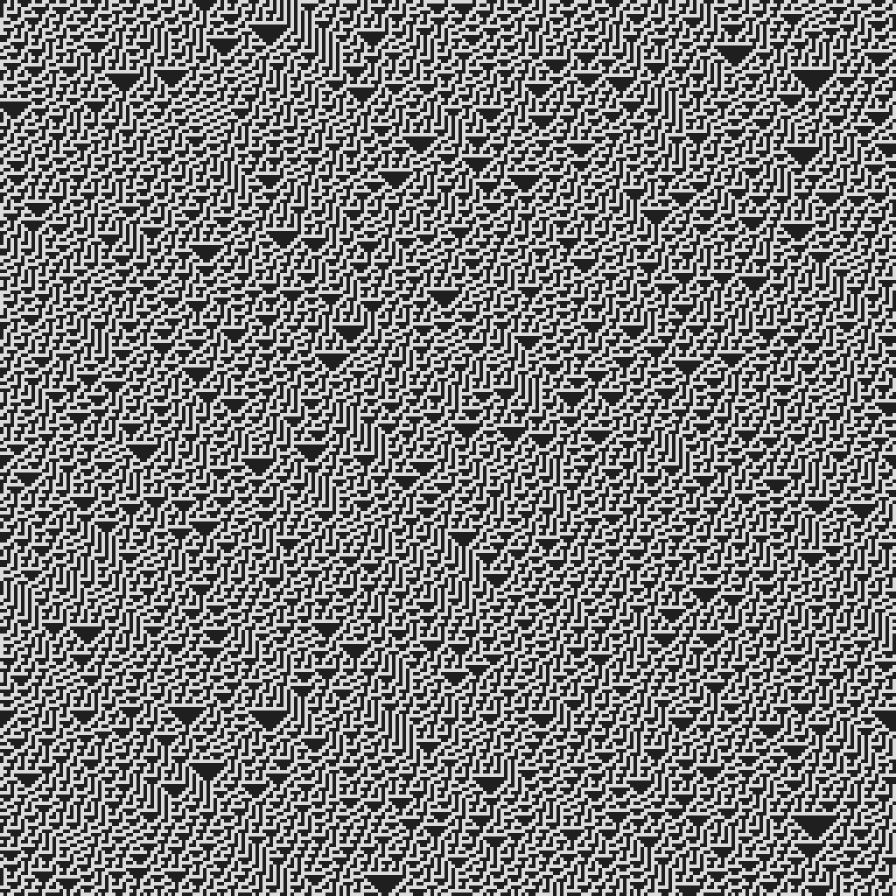
Reproduce this pattern procedurally as a Shadertoy shader.

```glsl
// Space-time diagram of the elementary cellular automaton "rule 30".
// A random ring of 256 cells is packed into the bits of two uvec4 and
// evolved downward, one generation per row; live cells are light.

const float CELLS = 256.0;            // cells across the canvas height
const vec3 LIVE_COLOR = vec3(0.86);
const vec3 DEAD_COLOR = vec3(0.12);

// 256 cells, 32 per word, leftmost cell in the lowest bit.
struct Generation { uvec4 low; uvec4 high; };

// Integer bit mixer, applied to four words at once.
uvec4 hashWords(uvec4 n) {
    n = (n ^ (n >> 16)) * 0x7feb352du;
    n = (n ^ (n >> 15)) * 0x846ca68bu;
    return n ^ (n >> 16);
}

Generation randomGeneration(uint seed) {
    uvec4 index = uvec4(1, 2, 3, 4) + seed * 8u;
    return Generation(hashWords(index), hashWords(index + 4u));
}

// Rule 30 on whole words: left XOR (center OR right).
uvec4 ruleThirty(uvec4 previous, uvec4 center, uvec4 next) {
    uvec4 left = (center << 1) | (previous >> 31);
    uvec4 right = (center >> 1) | (next << 31);
    return left ^ (center | right);
}

// Advance the closed ring by one generation.
Generation evolve(Generation g) {
    uvec4 low = ruleThirty(uvec4(g.high.w, g.low.xyz), g.low,
                           uvec4(g.low.yzw, g.high.x));
    uvec4 high = ruleThirty(uvec4(g.low.w, g.high.xyz), g.high,
                            uvec4(g.high.yzw, g.low.x));
    return Generation(low, high);
}

// State of one cell, 0 or 1; columns wrap around the ring.
float cellState(Generation g, int column) {
    int wrapped = column & 255;
    int word = wrapped >> 5;
    uint bits = word < 4 ? g.low[word] : g.high[word - 4];
    return float((bits >> (wrapped & 31)) & 1u);
}

// Row value blended across a vertical cell edge.
float rowCoverage(Generation g, int column, float blend) {
    return mix(cellState(g, column), cellState(g, column + 1), blend);
}

void mainImage(out vec4 fragColor, in vec2 fragCoord) {
    // Cell coordinates, with generations running from top to bottom.
    float pixelSize = CELLS / iResolution.y;
    vec2 position = vec2(fragCoord.x, iResolution.y - fragCoord.y) * pixelSize;

    // Box filter: how far this pixel reaches into the next cell.
    vec2 corner = position - 0.5 * pixelSize;
    ivec2 cell = ivec2(floor(corner));
    vec2 blend = clamp((fract(corner) + pixelSize - 1.0) / pixelSize, 0.0, 1.0);

    // Evolve down to the row of this pixel.
    Generation current = randomGeneration(30u);
    for (int row = 0; row < cell.y; row++) {
        current = evolve(current);
    }

    // Blend with the following row at a horizontal cell edge.
    float upper = rowCoverage(current, cell.x, blend.x);
    float lower = rowCoverage(evolve(current), cell.x, blend.x);
    float live = mix(upper, lower, blend.y);

    fragColor = vec4(mix(DEAD_COLOR, LIVE_COLOR, live), 1.0);
}
```
